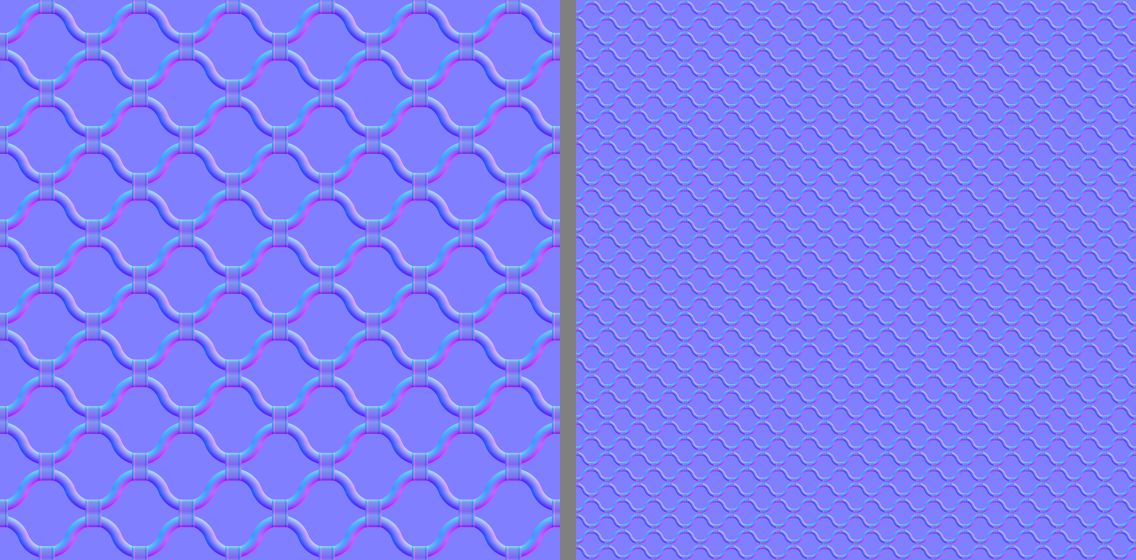
Left: one tile. Right: repeated 3 by 3.
Give the GLSL for this texture map, as a three.js fragment shader.

```glsl
// Normal map of a lattice of wavy round wires held together by banded clasps.
#define REPEATS 6.0
#define WIRE_RADIUS 0.056
#define WIRE_OFFSET 0.077
#define WIRE_SLOPE 0.9
#define CLASP_HALF vec2(0.086, 0.148)
#define CLASP_CORNER 0.008
#define CLASP_SLOPE 0.3
#define RIM_SLOPE 0.5
#define EDGE 0.007
#define FLAT_TONE 0.498

varying vec2 vUv;

float boxDistance(vec2 p, vec2 halfSize, float corner) {
  vec2 d = abs(p) - halfSize + corner;
  return length(max(d, 0.0)) + min(max(d.x, d.y), 0.0) - corner;
}

float cover(float distance) {
  return 1.0 - smoothstep(-EDGE, EDGE, distance);
}

// Soft pulse that rises at a and falls at b
float band(float a, float b, float x) {
  return smoothstep(a - EDGE, a + EDGE, x) * (1.0 - smoothstep(b - EDGE, b + EDGE, x));
}

// Offset from the centre line of the arc that joins a clasp to its neighbour
vec2 wireOffset(vec2 q, float arcRadius) {
  vec2 fromCentre = q - vec2(0.0, WIRE_OFFSET + arcRadius);
  float reach = max(length(fromCentre), 1e-4);
  return fromCentre / reach * (reach - arcRadius);
}

// Two bulges over the wires below, with raised rims along the sides
vec2 claspSlope(vec2 q, vec2 side) {
  float bulge = CLASP_SLOPE * (q.y - WIRE_OFFSET) / WIRE_OFFSET;
  bulge *= smoothstep(0.0, 0.03, q.y);
  bulge += 0.45 * smoothstep(CLASP_HALF.y - 0.035, CLASP_HALF.y, q.y);
  float outer = smoothstep(CLASP_HALF.x - 0.018, CLASP_HALF.x, q.x);
  float inner = band(CLASP_HALF.x - 0.033, CLASP_HALF.x - 0.019, q.x);
  return side * vec2(RIM_SLOPE * (outer - inner), bulge);
}

void main() {
  // Mirror each cell around a clasp
  vec2 cell = fract(vUv * REPEATS + vec2(0.0, 0.5)) - 0.5;
  vec2 side = 2.0 * step(0.0, cell) - 1.0;
  vec2 q = abs(cell);

  // Two tangent arcs make the S bend; turn the far one onto the near one
  float rise = 0.25 - WIRE_OFFSET;
  float bend = 2.0 * atan(rise, 0.25);
  float arcRadius = 0.25 / sin(bend);
  if (dot(q - 0.25, vec2(cos(bend), sin(bend))) > 0.0) {
    q = 0.5 - q;
    side = -side;
  }

  // Wire
  vec2 offset = wireOffset(q, arcRadius);
  float wire = cover(length(offset) - WIRE_RADIUS);
  vec2 slope = side * offset / WIRE_RADIUS * WIRE_SLOPE * wire;

  // Clasp on top
  float clasp = cover(boxDistance(q, CLASP_HALF, CLASP_CORNER));
  slope = mix(slope, claspSlope(q, side), clasp);

  // Encode the slope as colour
  slope = clamp(slope, -1.0, 1.0);
  float steepness = dot(slope, slope);
  float blue = 1.0 - 0.06 * steepness * steepness - 0.05 * clasp;
  gl_FragColor = vec4(FLAT_TONE + 0.5 * slope, blue, 1.0);
}
```
